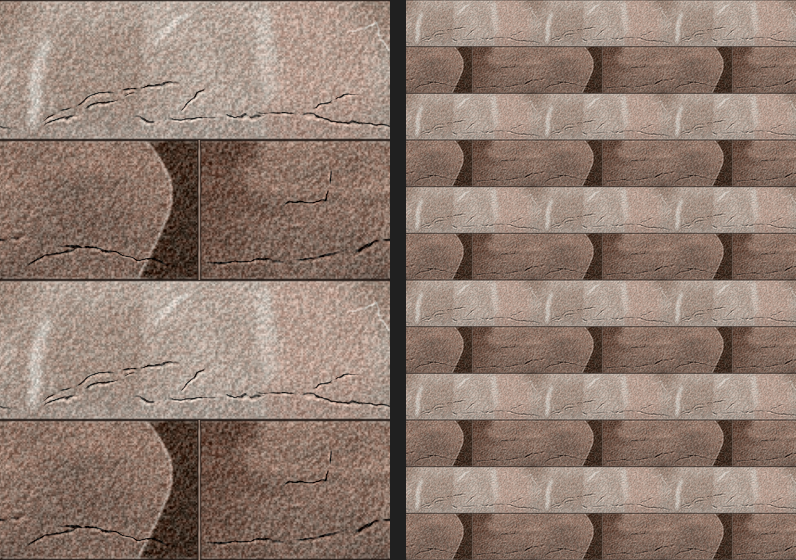
Left: one tile. Right: repeated 3 by 3.
This texture is drawn by a Shadertoy shader. Its source:

```glsl
// Slate wall tiles: pale full-width courses alternating with brown split courses, cracked and grainy.

const float REPEATS = 2.0;        // course pairs up the canvas
const float ROW = 0.36;           // course height in canvas widths
const float JOINT_X = 0.511;      // upright joint in the brown course

const vec3 PALE = vec3(0.70, 0.645, 0.605);
const vec3 TAN = vec3(0.58, 0.50, 0.45);
const vec3 PINK = vec3(0.68, 0.56, 0.505);
const vec3 CHALK = vec3(0.83, 0.80, 0.77);
const vec3 BROWN = vec3(0.47, 0.385, 0.34);
const vec3 RUST = vec3(0.34, 0.235, 0.185);
const vec3 UMBER = vec3(0.235, 0.17, 0.13);
const vec3 GAP = vec3(0.12, 0.085, 0.07);

float hash(vec2 p) {
    vec3 h = fract(p.xyx * 0.1031);
    h += dot(h, h.yzx + 33.33);
    return fract((h.x + h.y) * h.z);
}

// Value noise that wraps over the unit square; period is in whole cells.
float noise(vec2 uv, vec2 period) {
    vec2 p = uv * period, i = floor(p), f = fract(p);
    f = f * f * (3.0 - 2.0 * f);
    vec2 a = mod(i, period), b = mod(i + 1.0, period);
    return mix(mix(hash(a), hash(vec2(b.x, a.y)), f.x),
               mix(hash(vec2(a.x, b.y)), hash(b), f.x), f.y);
}

float fbm(vec2 uv, vec2 period) {
    float sum = 0.0, amp = 0.533;
    for (int k = 0; k < 4; k++) {
        sum += amp * noise(uv, period);
        period *= 2.0;
        amp *= 0.5;
    }
    return sum;
}

// Position along (x) and beside (y) the line a-b, wrapping sideways.
vec2 alongLine(vec2 q, vec2 a, vec2 b) {
    vec2 d = (b - a) * vec2(1.0, ROW), r = q - a * vec2(1.0, ROW);
    r.x -= round(r.x - 0.5 * d.x);
    float len = length(d);
    return vec2(dot(r, d) / (len * len), (d.x * r.y - d.y * r.x) / len);
}

// Dark bowed fissure with a lit lower lip.
float crack(vec2 q, vec2 a, vec2 b, float bow, float width) {
    vec2 s = alongLine(q, a, b);
    float side = s.y - bow * 4.0 * s.x * (1.0 - s.x);
    float taper = smoothstep(0.0, 0.15, s.x) * smoothstep(1.0, 0.8, s.x);
    float gap = smoothstep(width, 0.2 * width, abs(side));
    float lip = smoothstep(1.5 * width, 0.0, abs(side + 2.0 * width));
    return taper * (gap - 0.35 * lip);
}

// Soft chalky smear.
float smear(vec2 q, vec2 a, vec2 b, float width) {
    vec2 s = alongLine(q, a, b);
    float ends = smoothstep(-0.1, 0.15, s.x) * smoothstep(1.1, 0.85, s.x);
    return ends * smoothstep(width, 0.1 * width, abs(s.y));
}

vec3 paleCourse(vec2 q, float v, float cloud, float breaks) {
    float x = q.x;
    float middle = smoothstep(0.35, 0.375, x) * smoothstep(0.98, 0.80, x);
    float right = smoothstep(0.67, 0.71, x) * smoothstep(1.0, 0.88, x);
    vec3 c = mix(TAN, PALE, clamp(0.35 + 0.5 * middle + 1.8 * (cloud - 0.5), 0.0, 1.0));
    c = mix(c, PINK, right * smoothstep(0.3, 0.65, cloud) * 0.6);
    c *= mix(0.93, 1.04, smoothstep(0.0, 0.4, v));
    float chalk = 0.8 * smear(q, vec2(0.115, 0.72), vec2(0.08, 0.08), 0.028);
    chalk += 0.85 * smear(q, vec2(0.385, 0.68), vec2(0.49, 0.93), 0.012);
    chalk += 0.45 * smear(q, vec2(0.67, 0.98), vec2(0.70, 0.30), 0.04);
    chalk += 0.7 * smear(q, vec2(0.885, 0.79), vec2(0.965, 0.82), 0.005);
    chalk += 0.7 * smear(q, vec2(0.955, 0.83), vec2(1.0, 0.62), 0.006);
    c = mix(c, CHALK, clamp(chalk, 0.0, 1.0));
    float dark = crack(q, vec2(0.08, 0.06), vec2(0.49, 0.38), 0.043, 0.0035);
    dark += crack(q, vec2(0.08, 0.03), vec2(0.38, 0.36), 0.012, 0.003);
    dark += crack(q, vec2(0.33, 0.16), vec2(0.72, 0.19), -0.008, 0.003);
    dark += crack(q, vec2(0.65, 0.20), vec2(1.06, 0.06), 0.012, 0.0035);
    dark += crack(q, vec2(0.455, 0.20), vec2(0.535, 0.35), 0.005, 0.003);
    dark += crack(q, vec2(0.80, 0.22), vec2(0.92, 0.33), 0.006, 0.003);
    return c * (1.0 - 0.75 * dark * breaks);
}

vec3 brownCourse(vec2 q, float v, float cloud, float streak, float breaks) {
    float x = q.x, inLeft = step(x, JOINT_X);
    vec3 c = BROWN * (0.72 + 0.35 * cloud + 0.28 * streak);
    c *= mix(0.93, 1.06, smoothstep(0.1, 0.7, v));
    // Flaked dark corner of the left tile, with its pale broken rim.
    float flake = x - 0.352 - 0.08 * sin(3.0 * pow(v, 1.3)) - 0.04 * (cloud - 0.5);
    c = mix(c, UMBER * (0.75 + 0.5 * cloud), inLeft * smoothstep(-0.002, 0.006, flake));
    c = mix(c, CHALK, 0.4 * inLeft * smoothstep(0.006, 0.0, abs(flake + 0.004)));
    // Rusty upper corner of the right tile.
    float rust = smoothstep(0.76, 0.60, x + 0.35 * (cloud - 0.5)) * (0.35 + 0.65 * v);
    c = mix(c, RUST, 0.85 * (1.0 - inLeft) * rust);
    float dark = crack(q, vec2(0.06, 0.10), vec2(0.26, 0.23), 0.020, 0.003);
    dark += crack(q, vec2(0.13, 0.27), vec2(0.47, 0.11), 0.004, 0.003);
    dark += crack(q, vec2(0.52, 0.10), vec2(0.72, 0.13), 0.012, 0.004);
    dark += crack(q, vec2(0.68, 0.12), vec2(1.12, 0.36), -0.006, 0.0055);
    dark += crack(q, vec2(0.85, 0.77), vec2(0.83, 0.56), 0.004, 0.003);
    dark += crack(q, vec2(0.72, 0.53), vec2(0.85, 0.59), 0.005, 0.003);
    return c * (1.0 - 0.8 * dark * breaks);
}

void mainImage(out vec4 fragColor, in vec2 fragCoord) {
    vec2 uv = fragCoord / iResolution.xy * vec2(1.0, REPEATS);
    uv.y = fract(uv.y);
    float pale = step(0.5, uv.y), v = fract(2.0 * uv.y), px = 1.0 / iResolution.x;
    float cloud = fbm(uv, vec2(5.0, 4.0)), streak = fbm(uv, vec2(4.0, 18.0));
    float breaks = smoothstep(0.2, 0.5, noise(uv, vec2(42.0, 30.0)));
    vec2 warp = vec2(fbm(uv, vec2(14.0, 10.0)), fbm(uv + 0.37, vec2(18.0, 13.0))) - 0.5;
    vec2 q = vec2(uv.x, v * ROW) + 0.035 * warp;
    q.x = fract(q.x);
    vec3 c = pale > 0.5 ? paleCourse(q, v, cloud, breaks)
                        : brownCourse(vec2(uv.x, q.y), v, cloud, streak, breaks);

    // Gritty relief lit from the upper left, with faint colour flecks.
    vec2 fine = vec2(240.0, 174.0), coarse = vec2(120.0, 87.0);
    float grit = 0.30 * (noise(uv, fine) - 0.5);
    grit += 0.20 * (noise(uv, coarse) - noise(uv + vec2(-0.004, 0.005), coarse));
    c += grit * mix(0.85, 0.75, pale);
    c += vec3(0.05, -0.015, -0.025) * (noise(uv + 0.61, coarse) - 0.5);

    // Joints: dark seams with worn pale arrises.
    float wear = noise(uv, vec2(60.0, 44.0));
    float level = min(v, 1.0 - v) * ROW;
    float upright = abs(uv.x - JOINT_X) + 0.0015 * (wear - 0.5);
    c = mix(c, CHALK, 0.4 * wear * smoothstep(0.011, 0.004, level));
    c = mix(c, GAP, 0.9 * smoothstep(0.003 + px, 0.003 - px, level));
    float brown = 1.0 - pale;
    c = mix(c, GAP, 0.85 * brown * smoothstep(0.005 + px, 0.005 - px, upright));
    c = mix(c, TAN * 1.15, brown * smoothstep(0.002 + px, 0.002 - px, upright));
    fragColor = vec4(clamp(c, 0.0, 1.0), 1.0);
}
```
